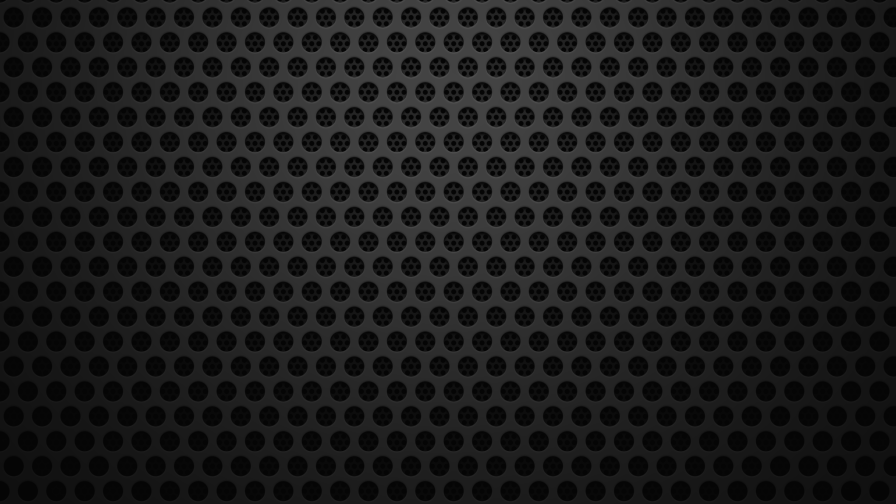
A Shadertoy shader for this pattern:

```glsl
#define PITCH vec2(0.05632, 0.04947)  // column and row spacing, canvas height = 1
#define FIRST_HOLE vec2(0.0272, 0.0347) // from the top left
#define HOLE_RADIUS 0.0199
#define MESH_RADIUS 0.0049
#define MESH_DIVISIONS 4.0
#define RIM_WIDTH 0.0024
#define LIGHT_HEIGHT 0.17
#define PLATE_DARK 0.045
#define PLATE_GLOW 0.22
#define MESH_SHADE 0.58
#define VOID_COLOR vec3(0.018)
#define WEAR 0.04

float hash(vec2 p) {
    return fract(sin(dot(p, vec2(127.1, 311.7))) * 43758.5453);
}

// Row and column of the nearest centre in a staggered grid
vec2 staggeredCell(vec2 p, vec2 pitch) {
    float row = round(p.y / pitch.y);
    float shift = 0.5 * mod(row, 2.0);
    return vec2(round(p.x / pitch.x - shift) + shift, row);
}

float disc(float dist, float radius, float blur) {
    return 1.0 - smoothstep(-blur, blur, dist - radius);
}

void mainImage(out vec4 fragColor, in vec2 fragCoord) {
    // y runs downwards from the top edge
    vec2 p = vec2(fragCoord.x, iResolution.y - fragCoord.y) / iResolution.y;
    float aspect = iResolution.x / iResolution.y;
    float pixel = 0.75 / iResolution.y;

    // Soft light from above the middle
    vec2 toLight = p - vec2(0.5 * aspect, LIGHT_HEIGHT);
    float glow = exp(-dot(toLight * toLight, vec2(1.75, 1.85)));
    float plate = PLATE_DARK + PLATE_GLOW * glow;

    // Large holes
    vec2 cell = staggeredCell(p - FIRST_HOLE, PITCH);
    vec2 local = p - FIRST_HOLE - cell * PITCH;
    float dist = length(local);
    float hole = disc(dist, HOLE_RADIUS, pixel);

    // Bevel: dark upper lip, bright lower lip
    float rim = exp(-pow((dist - HOLE_RADIUS) / RIM_WIDTH, 2.0));
    float facing = local.y / max(dist, 0.0001);
    float surface = plate * (1.0 + 0.28 * rim * facing);

    // Fine mesh behind, a little lower in every fourth row
    float sag = mod(cell.y, 4.0) == 1.0 ? 0.0025 : 0.0;
    vec2 meshPoint = local - vec2(0.0, sag);
    vec2 meshPitch = PITCH / MESH_DIVISIONS;
    vec2 meshLocal = meshPoint - staggeredCell(meshPoint, meshPitch) * meshPitch;
    float opening = disc(length(meshLocal), MESH_RADIUS, pixel);

    // Shadow cast on the mesh by the upper lip
    float lit = disc(length(local - vec2(0.0, 0.22 * HOLE_RADIUS)),
                     0.95 * HOLE_RADIUS, 0.18 * HOLE_RADIUS);
    float variation = 1.0 + WEAR * (hash(cell) - 0.5);
    float mesh = plate * glow * MESH_SHADE * variation * mix(0.2, 1.0, lit);
    vec3 inside = mix(VOID_COLOR + mesh * 0.9, VOID_COLOR, opening);

    fragColor = vec4(mix(vec3(surface), inside, hole), 1.0);
}
```
